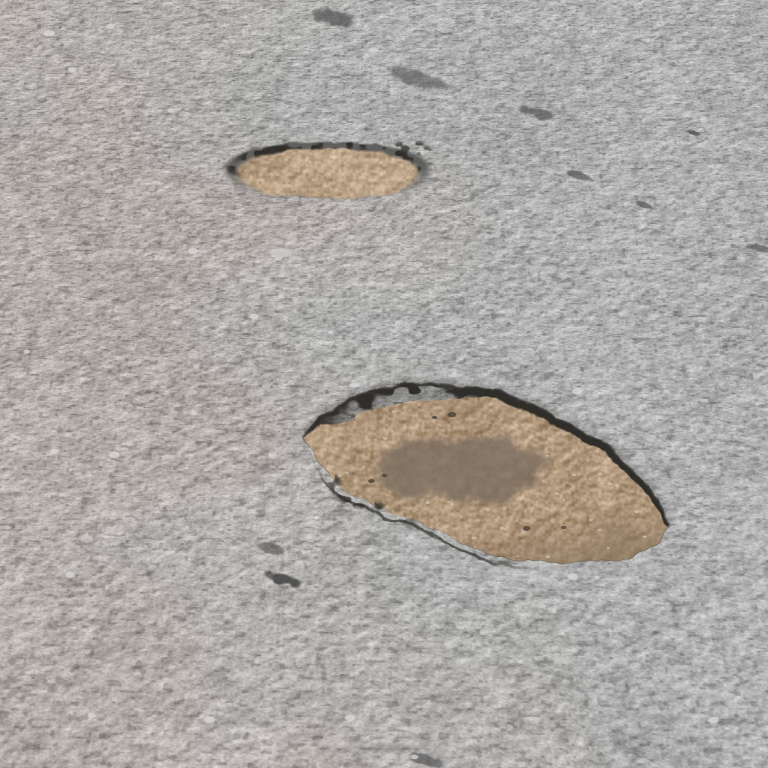
This texture is drawn by a WebGL 1 fragment shader. Its source:

```glsl
precision highp float;
uniform vec2 u_resolution;

float hash(vec2 p) {
  vec3 q = fract(p.xyx * 0.1031);
  q += dot(q, q.yzx + 33.33);
  return fract((q.x + q.y) * q.z);
}

float noise(vec2 p) {
  vec2 i = floor(p), f = fract(p);
  f = f * f * (3.0 - 2.0 * f);
  return mix(mix(hash(i), hash(i + vec2(1, 0)), f.x),
             mix(hash(i + vec2(0, 1)), hash(i + vec2(1, 1)), f.x), f.y);
}

float fbm(vec2 p) {
  float sum = 0.0, amp = 0.5;
  for (int i = 0; i < 4; i++) {
    sum += amp * noise(p);
    p = p * 2.03 + 17.0;
    amp *= 0.5;
  }
  return sum;
}

float below(float edge, float soft, float x) {
  return 1.0 - smoothstep(edge - soft, edge + soft, x);
}

// Signed distance to the large pothole outline
float potholeDistance(vec2 p) {
  vec2 v[16];
  v[0] = vec2(0.395, 0.431); v[1] = vec2(0.419, 0.456);
  v[2] = vec2(0.469, 0.487); v[3] = vec2(0.54, 0.501);
  v[4] = vec2(0.645, 0.492); v[5] = vec2(0.723, 0.456);
  v[6] = vec2(0.788, 0.421); v[7] = vec2(0.844, 0.365);
  v[8] = vec2(0.871, 0.319); v[9] = vec2(0.859, 0.293);
  v[10] = vec2(0.818, 0.272); v[11] = vec2(0.729, 0.268);
  v[12] = vec2(0.651, 0.273); v[13] = vec2(0.56, 0.312);
  v[14] = vec2(0.449, 0.359); v[15] = vec2(0.417, 0.398);
  float d = 1.0, side = 1.0;
  vec2 a = v[15];
  for (int i = 0; i < 16; i++) {
    vec2 b = v[i], e = b - a, w = p - a;
    d = min(d, length(w - e * clamp(dot(w, e) / dot(e, e), 0.0, 1.0)));
    if ((a.y > p.y) != (b.y > p.y) && p.x < a.x + e.x * w.y / e.y) side = -side;
    a = b;
  }
  return d * side;
}

// Flattened oval, measured in its short direction
float ovalDistance(vec2 p, vec2 radius) {
  vec2 q = pow(abs(p) / radius, vec2(2.4));
  return (pow(q.x + q.y, 0.417) - 1.0) * radius.y;
}

vec3 asphalt(vec2 p) {
  vec2 q = vec2((p.x - 0.5) * (1.0 + 0.5 * p.y), p.y * (1.2 + 0.8 * p.y));
  vec2 g = q * vec2(78, 92);
  float relief = fbm(g) - fbm(g + vec2(0.3, -0.45));
  float pits = smoothstep(0.6, 0.88, noise(q * vec2(120, 165) + 7.0));
  vec3 tint = mix(vec3(0.712, 0.68, 0.662), vec3(0.69, 0.692, 0.689),
                  smoothstep(0.1, 0.9, p.x + 0.3 * p.y + 0.5 * noise(p * 7.0) - 0.25));
  return tint + 0.26 * relief - 0.1 * pits + 0.12 * (noise(g * 0.7 + 3.0) - 0.5)
       + 0.1 * (noise(g * 4.0) - 0.5) + 0.05 * (fbm(p * 6.0) - 0.45);
}

// Damp stains have positive strength, pale chips negative
vec3 addMarks(vec3 col, vec2 p) {
  vec4 m[12];
  m[0] = vec4(0.436, 0.977, 0.04, 0.65); m[1] = vec4(0.543, 0.898, 0.043, 0.5);
  m[2] = vec4(0.369, 0.246, 0.028, 0.9); m[3] = vec4(0.352, 0.286, 0.022, 0.5);
  m[4] = vec4(0.553, 0.01, 0.026, 0.6); m[5] = vec4(0.699, 0.853, 0.025, 0.6);
  m[6] = vec4(0.753, 0.772, 0.019, 0.6); m[7] = vec4(0.836, 0.734, 0.016, 0.6);
  m[8] = vec4(0.903, 0.827, 0.014, 0.7); m[9] = vec4(0.99, 0.677, 0.018, 0.6);
  m[10] = vec4(0.368, 0.67, 0.023, -0.7); m[11] = vec4(0.461, 0.498, 0.012, -1);
  float ragged = 0.9 * (fbm(p * 75.0) - 0.45);
  for (int i = 0; i < 12; i++) {
    vec2 q = (p - m[i].xy) / m[i].z;
    q.y = (q.y + 0.25 * q.x * step(0.0, m[i].w)) / 0.36;
    col = mix(col, vec3(m[i].w > 0.0 ? 0.28 : 0.82),
              below(0.75, 0.2, length(q) + ragged) * abs(m[i].w));
  }
  return col;
}

// Scattered small stones, one candidate per cell
float pebbles(vec2 p, float cells, float rarity) {
  vec2 id = floor(p * cells), f = fract(p * cells) - 0.5;
  f -= 0.4 * (vec2(hash(id + 5.0), hash(id + 11.0)) - 0.5);
  return step(rarity, hash(id)) * below(0.1 + 0.12 * hash(id + 23.0), 0.05, length(f * vec2(0.8, 1.3)));
}

vec3 sand(vec2 p) {
  vec2 g = p * vec2(100, 130);
  return vec3(0.69, 0.595, 0.49) + 0.28 * (fbm(g) - fbm(g + vec2(0.3, -0.5)))
       + 0.13 * (noise(p * 260.0) - 0.5) + 0.14 * (fbm(p * 28.0) - 0.47);
}

void main() {
  vec2 p = gl_FragCoord.xy / u_resolution;
  vec2 w = p + 0.009 * (vec2(fbm(p * 55.0), fbm(p * 55.0 + 9.0)) - 0.47);
  vec3 dark = vec3(0.19, 0.18, 0.165), road = asphalt(p);
  vec3 col = addMarks(road, p);
  col = mix(col, vec3(0.85), 0.8 * pebbles(p, 38.0, 0.982));

  // Small pothole: broken upper rim, then pale sand
  float crumble = smoothstep(0.28, 0.55, noise(p * vec2(110, 150)));
  float rim = ovalDistance(w - vec2(0.427, 0.778), vec2(0.128, 0.036));
  col = mix(col, mix(dark, vec3(0.42), crumble * 0.8),
            below(0.001, 0.002, rim) * mix(0.35, 1.0, smoothstep(0.755, 0.785, p.y)));
  float spall = ovalDistance(w - vec2(0.533, 0.797), vec2(0.035, 0.022));
  col = mix(col, dark, 0.75 * below(-0.002, 0.004, spall) * (1.0 - crumble));
  float oval = ovalDistance(w - vec2(0.427, 0.774), vec2(0.116, 0.032));
  col = mix(col, sand(p) + 0.04, below(0.0, 0.002, oval));

  // Large pothole wall, with grey rubble on its upper left
  float d = potholeDistance(w);
  float far = smoothstep(-0.015, 0.015, p.y - 0.431 + 0.235 * (p.x - 0.395));
  float rubble = smoothstep(0.41, 0.46, p.x) * below(0.605, 0.035, p.x)
               * smoothstep(0.25, 0.5, noise(p * vec2(65, 110) + 4.0));
  col *= 1.0 - 0.18 * far * below(0.007, 0.007, abs(d));
  col = mix(col, mix(dark, road - 0.15, rubble), below(0.0, 0.0015, d));
  col = mix(col, dark, 0.85 * far * below(0.002, 0.0015, abs(d)));

  // Sandy floor with damp mud in the middle and brown soil at the right
  float depth = mix(0.024, 0.01, smoothstep(0.53, 0.64, p.x)) * smoothstep(0.385, 0.46, p.x);
  float bed = max(d, potholeDistance(w + vec2(0, depth)));
  vec3 ground = sand(p);
  float mud = length((w - vec2(0.605, 0.389)) / vec2(0.125, 0.048)) + 0.8 * (fbm(p * 32.0) - 0.47);
  ground = mix(ground, vec3(0.47, 0.41, 0.35) + 0.08 * fbm(p * 110.0), 0.9 * below(0.87, 0.18, mud));
  float soil = below(0.305, 0.035, p.y + 0.15 * (0.78 - p.x) + 0.05 * (fbm(p * 20.0) - 0.5));
  ground = mix(ground, vec3(0.48, 0.4, 0.31) + 0.14 * fbm(p * 130.0), 0.7 * soil);
  ground = mix(ground, vec3(0.27, 0.24, 0.21), 0.8 * pebbles(p + 0.3, 48.0, 0.94));
  ground = mix(ground, vec3(0.8, 0.75, 0.68), 0.8 * pebbles(p, 85.0, 0.94));
  col = mix(col, ground, below(0.0, 0.0015, bed));

  // Fractured lower-left lip and the crack beside it
  float near = (1.0 - far) * smoothstep(0.4, 0.44, p.x);
  float broken = smoothstep(0.48, 0.62, noise(p * vec2(75, 100) + 2.0));
  col = mix(col, dark, 0.8 * near * broken * below(0.525, 0.035, p.x) * below(0.009, 0.004, abs(d - 0.003)));
  float crack = abs(d - 0.009 - 0.012 * (noise(p * 32.0) - 0.5));
  col = mix(col, dark, 0.7 * near * below(0.67, 0.05, p.x) * below(0.0017, 0.0011, crack));
  gl_FragColor = vec4(clamp(col, 0.0, 1.0), 1.0);
}
```
